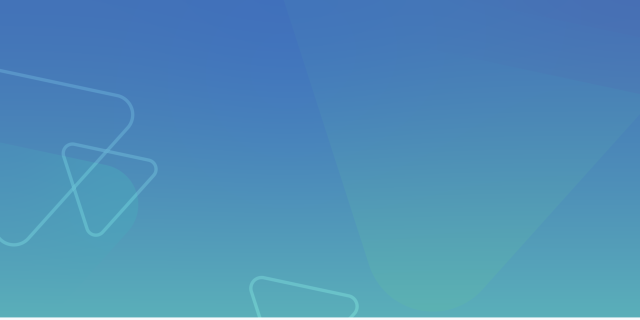
Write a WebGL 1 fragment shader that draws this background.

```glsl
precision highp float;
uniform vec2 u_resolution;

float segmentDistance(vec2 p, vec2 a, vec2 b) {
  vec2 pa = p - a, ba = b - a;
  return length(pa - ba * clamp(dot(pa, ba) / dot(ba, ba), 0.0, 1.0));
}

// Positive on the inner side of the clockwise edge a-b
float edgeSide(vec2 p, vec2 a, vec2 b) {
  return (b.y - a.y) * (p.x - a.x) - (b.x - a.x) * (p.y - a.y);
}

// Signed distance to the tilted rounded triangle hung from its top left corner
float roundedTriangle(vec2 p, vec2 corner, float size) {
  p = (p - corner) / size;
  vec2 a = vec2(0.0), b = vec2(0.232, -0.0495), c = vec2(0.073, -0.2266);
  float d = min(segmentDistance(p, a, b), min(segmentDistance(p, b, c), segmentDistance(p, c, a)));
  float side = min(edgeSide(p, a, b), min(edgeSide(p, b, c), edgeSide(p, c, a)));
  return (side > 0.0 ? -d - 0.034 : d - 0.034) * size;
}

float fill(float d, float pixel) {
  return 1.0 - smoothstep(-0.7 * pixel, 0.7 * pixel, d);
}

// Line drawn just inside the shape's border
float outline(float d, float pixel) {
  return fill(abs(d + 0.005) - 0.0052, pixel);
}

void main() {
  float pixel = 1.0 / u_resolution.y;
  vec2 p = gl_FragCoord.xy * pixel;
  p.x *= 2.0 * u_resolution.y / u_resolution.x;
  float depth = 1.0 - p.y;

  // Vertical gradient with a deeper blue glow
  vec3 color = mix(vec3(0.262, 0.45, 0.72), vec3(0.355, 0.69, 0.725), pow(depth, 1.4));
  float glow = exp(-6.0 * dot(p - vec2(0.9, 0.8), p - vec2(0.9, 0.8)));
  color += glow * vec3(-0.012, -0.012, 0.016);

  // Large green triangle, stronger towards its tip
  float large = fill(roundedTriangle(p, vec2(0.9036, 1.629), 6.15), pixel);
  color = mix(color, vec3(0.37, 0.72, 0.66), large * mix(0.06, 0.42, depth * depth));

  // Faint slanted bands in the upper right
  float slant = p.y + 0.2135 * (p.x - 2.0);
  float bandFade = large * smoothstep(1.2, 2.0, p.x);
  color += bandFade * fill(0.706 - slant, pixel) * vec3(0.006, -0.022, -0.006);
  color += bandFade * fill(0.883 - slant, pixel) * vec3(0.004, -0.008, -0.004);

  // Teal triangle on the left
  float teal = fill(roundedTriangle(p, vec2(-0.552, 0.544), 3.7), pixel);
  color = mix(color, vec3(0.29, 0.655, 0.735), teal * mix(0.2, 0.5, smoothstep(0.0, 0.4, p.x)) * smoothstep(0.0, 0.35, p.y));

  // Outlined triangles
  float lines = outline(roundedTriangle(p, vec2(-0.099, 0.738), 1.95), pixel);
  lines += outline(roundedTriangle(p, vec2(0.2266, 0.5208), 1.0), pixel);
  lines += outline(roundedTriangle(p, vec2(0.8177, 0.099), 1.14), pixel);
  color += min(lines, 1.3) * vec3(0.07, 0.10, 0.065);

  // Pale strip along the bottom
  color = mix(color, vec3(0.97, 0.98, 0.99), fill(p.y - 0.008, pixel));
  gl_FragColor = vec4(color, 1.0);
}
```
